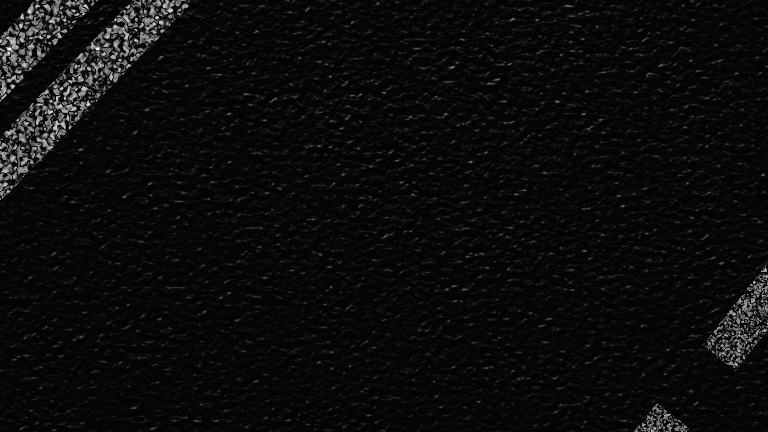
A Shadertoy shader for this texture:

```glsl
// Dark asphalt at night with worn road paint: a diagonal double stripe at the
// upper left and a dashed line at the lower right. Gradient noise forms a height
// field lit from above; signed distances place the paint, and noise wears it away.

const float TAU = 6.28318;

float hash(vec2 p) {
    vec3 q = fract(p.xyx * vec3(0.1031, 0.1030, 0.0973));
    q += dot(q, q.yzx + 33.33);
    return fract((q.x + q.y) * q.z);
}

float cornerSlope(vec2 cell, vec2 offset) {
    float angle = TAU * hash(cell);
    return dot(vec2(cos(angle), sin(angle)), offset);
}

float gradientNoise(vec2 p) {
    vec2 i = floor(p), f = p - i;
    vec2 w = f * f * f * (f * (f * 6.0 - 15.0) + 10.0);
    vec2 e = vec2(1.0, 0.0);
    return mix(mix(cornerSlope(i, f), cornerSlope(i + e.xy, f - e.xy), w.x),
               mix(cornerSlope(i + e.yx, f - e.yx), cornerSlope(i + e.xx, f - e.xx), w.x), w.y);
}

// Stony height field: large bumps with finer grit on top
float stoneHeight(vec2 q) {
    return gradientNoise(q) + 0.5 * gradientNoise(q * 2.1 + 17.3);
}

// Slope toward the light; positive where a stone faces it
float litSlope(vec2 q, vec2 lightDir) {
    const float reach = 0.25;
    return (stoneHeight(q) - stoneHeight(q + lightDir * reach)) / reach;
}

float asphaltTone(vec2 p) {
    vec2 warp = 0.35 * vec2(gradientNoise(p * 19.0), gradientNoise(p * 19.0 + 41.0));
    float slope = litSlope(p * vec2(50.0, 63.0) + warp, normalize(vec2(-0.25, 1.0)));
    vec2 away = (p - vec2(1.08, 0.88)) / vec2(0.85, 0.65);
    float pool = 0.65 + 0.55 * exp(-dot(away, away));
    pool *= 1.0 + 0.35 * gradientNoise(p * 6.0);
    float sheen = 0.045 * max(slope, 0.0);
    float glint = 0.26 * smoothstep(1.2, 2.6, slope);
    return 0.016 + pool * (sheen + glint);
}

// Two parallel bands, measured along the normal from the upper left corner
float doubleStripe(vec2 p, float middle, float spacing, float halfWidth) {
    float s = dot(vec2(p.x, 1.0 - p.y), vec2(0.7196, 0.6944));
    return abs(abs(s - middle) - spacing) - halfWidth;
}

// A line with one gap; corner is where the upper dash starts
float dashedLine(vec2 p, vec2 corner, vec2 along, float width, float gap) {
    vec2 r = p - corner;
    float u = dot(r, along);
    float v = dot(r, vec2(along.y, -along.x));
    float across = abs(v - 0.5 * width) - 0.5 * width;
    float inGap = 0.5 * gap - abs(u + 0.5 * gap);
    return max(across, inGap);
}

// x: tone of the paint, y: how much of it is left
vec2 wornPaint(vec2 p, float grain) {
    vec2 q = p * grain;
    float fine = gradientNoise(q * 2.2 + 7.1);
    float vein = abs(gradientNoise(q) + 0.5 * fine);
    float cracks = smoothstep(0.02, 0.2, vein);
    float pits = smoothstep(-0.3, 0.02, gradientNoise(q * 1.6 + 53.0));
    float tone = 0.56 + 0.45 * fine + 0.12 * gradientNoise(p * 11.0);
    return vec2(clamp(tone, 0.2, 0.85), cracks * pits);
}

// Sparse bright beads, one at most per cell
float beads(vec2 p, float density, float radius) {
    vec2 cell = floor(p * density);
    vec2 jitter = 0.2 + 0.6 * vec2(hash(cell + 3.7), hash(cell + 9.2));
    float d = length(p - (cell + jitter) / density) / radius;
    float core = exp(-d * d) + 0.22 * exp(-0.15 * d * d);
    return core * step(0.6, hash(cell + 21.4));
}

float layPaint(float base, vec2 paint, float dist, float gain, float pixel) {
    float mask = 1.0 - smoothstep(-pixel, pixel, dist);
    return mix(base, paint.x * gain, mask * paint.y);
}

void mainImage(out vec4 fragColor, in vec2 fragCoord) {
    vec2 p = fragCoord / iResolution.y;
    float pixel = 0.75 / iResolution.y;
    float ragged = 0.003 * gradientNoise(p * 70.0);

    // Road surface
    float tone = asphaltTone(p);

    // Double stripe, upper left
    float stripes = doubleStripe(p, 0.192, 0.0803, 0.052) + ragged;
    tone = layPaint(tone, wornPaint(p, 50.0), stripes, 1.0, pixel);
    float onStripes = 1.0 - smoothstep(-0.012, 0.0, stripes);
    tone += 0.6 * onStripes * beads(p, 11.0, 0.0045);

    // Dashed line, lower right
    vec2 along = normalize(vec2(0.62, 0.785));
    float dashes = dashedLine(p, vec2(1.627, 0.2014), along, 0.096, 0.171) + ragged;
    tone = layPaint(tone, wornPaint(p + 5.0, 74.0), dashes, 0.9, pixel);

    fragColor = vec4(vec3(clamp(tone, 0.0, 1.0)), 1.0);
}
```
